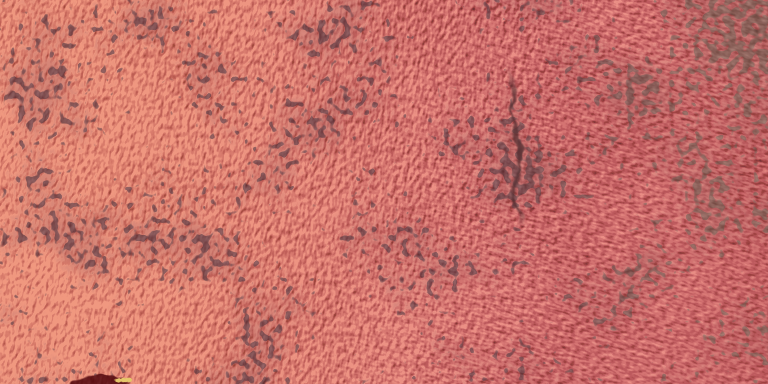
Reproduce this texture procedurally as a Shadertoy shader.

```glsl
// Weathered coral-red rubber ground: sunlit grain, grey worn specks and a thin crack.

vec2 hashGradient(vec2 cell) {
    vec3 h = fract(cell.xyx * vec3(0.1031, 0.1030, 0.0973));
    h += dot(h, h.yzx + 33.33);
    float angle = 6.2832 * fract((h.x + h.y) * h.z);
    return vec2(cos(angle), sin(angle));
}

float gradientNoise(vec2 p) {
    vec2 i = floor(p), f = p - i;
    vec2 u = f * f * f * (f * (f * 6.0 - 15.0) + 10.0);
    vec2 e = vec2(0.0, 1.0);
    return mix(mix(dot(hashGradient(i), f),
                   dot(hashGradient(i + e.yx), f - e.yx), u.x),
               mix(dot(hashGradient(i + e.xy), f - e.xy),
                   dot(hashGradient(i + 1.0), f - 1.0), u.x), u.y);
}

float fbm(vec2 p) {
    return gradientNoise(p) + 0.5 * gradientNoise(p * 2.1 + 17.0)
         + 0.25 * gradientNoise(p * 4.3 + 41.0);
}

float grain(vec2 q) {
    return gradientNoise(q) + 0.5 * gradientNoise(q * 1.8 + 9.0);
}

// Grain stands upright on the left and lies flat on the right
float grainHeight(vec2 p) {
    float flatness = smoothstep(0.7, 2.1, p.x + 0.35 * (1.0 - p.y));
    float upright = grain(vec2(p.x - 0.2 * p.y, p.y) * vec2(88.0, 52.0) + 50.0);
    float lying = grain(vec2(p.x, p.y + 0.25 * p.x) * vec2(50.0, 86.0) + 90.0);
    vec2 weight = vec2(1.0 - flatness, flatness);
    return dot(weight, vec2(upright, lying)) / length(weight);
}

vec3 rubberRamp(float tone) {
    vec3 c = mix(vec3(0.47, 0.21, 0.21), vec3(0.63, 0.28, 0.25), smoothstep(-2.7, -1.7, tone));
    c = mix(c, vec3(0.75, 0.37, 0.36), smoothstep(-1.7, -0.8, tone));
    c = mix(c, vec3(0.84, 0.47, 0.44), smoothstep(-0.8, 0.1, tone));
    return mix(c, vec3(0.93, 0.58, 0.52), smoothstep(0.1, 1.2, tone));
}

void mainImage(out vec4 fragColor, in vec2 fragCoord) {
    vec2 p = fragCoord / iResolution.y;
    float pixel = 1.0 / iResolution.y;

    // Broad light falls off to the right; relief shades each grain
    float sun = 0.85 - 0.72 * p.x + 0.5 * fbm(p * 2.5);
    float height = grainHeight(p);
    float relief = height - grainHeight(p + vec2(-0.004, 0.005));
    float contrast = mix(1.0, 0.75, smoothstep(1.2, 2.0, p.x) * (1.0 - p.y));
    float tone = sun + contrast * (1.7 * height + 1.3 * relief);
    vec3 color = rubberRamp(tone);

    // Orange warmth on the left, pink on the right
    color += mix(vec3(0.01, 0.015, -0.02), vec3(-0.01, -0.02, 0.005), smoothstep(0.2, 1.5, p.x));

    // Worn grey specks gather in patches, at the upper right and beside the crack
    float crackX = 1.345 - 0.05 * (p.y - 0.6) + 0.03 * fbm(vec2(p.y * 9.0, 3.0));
    float crackSpan = smoothstep(0.40, 0.47, p.y) * (1.0 - smoothstep(0.74, 0.84, p.y));
    float wear = 0.6 * fbm(p * 4.0 + 30.0)
               + 0.22 * smoothstep(1.4, 1.95, p.x) * smoothstep(0.2, 0.65, p.y)
               + 0.14 * crackSpan * exp(-12.0 * abs(p.x - crackX));
    float dusty = smoothstep(0.0, 0.4, wear + 0.3 * height);
    color = mix(color, vec3(0.68, 0.40, 0.39) + 0.09 * height, 0.45 * dusty);
    float speck = smoothstep(0.3, 0.52, gradientNoise(p * 46.0 + 12.0) + 0.25 * height + wear);
    vec3 speckColor = mix(vec3(0.38, 0.24, 0.27), vec3(0.48, 0.38, 0.34), smoothstep(1.2, 1.9, p.x));
    color = mix(color, speckColor + 0.12 * height, 0.72 * speck);

    // Broken crack
    float crackWidth = 0.004 + 0.008 * gradientNoise(p * 22.0);
    float crack = 1.0 - smoothstep(-pixel, 0.004 + pixel, abs(p.x - crackX) - crackWidth);
    color = mix(color, vec3(0.34, 0.19, 0.20), 0.75 * crack * crackSpan);

    // Dark red scrap at the lower edge with a bright yellow tip
    vec2 scrap = (p - vec2(0.26, -0.002)) / vec2(0.075, 0.027);
    float scrapEdge = length(scrap) + 0.25 * gradientNoise(p * 40.0);
    float scrapMask = 1.0 - smoothstep(0.88, 1.05, scrapEdge);
    color = mix(color, vec3(0.40, 0.10, 0.11) + 0.07 * height, scrapMask);
    vec2 tip = (p - vec2(0.322, 0.010)) / vec2(0.022, 0.007);
    float tipMask = 1.0 - smoothstep(0.7, 1.1, length(tip) + 0.5 * height);
    color = mix(color, vec3(0.90, 0.78, 0.42), tipMask);

    fragColor = vec4(clamp(color, 0.0, 1.0), 1.0);
}
```
